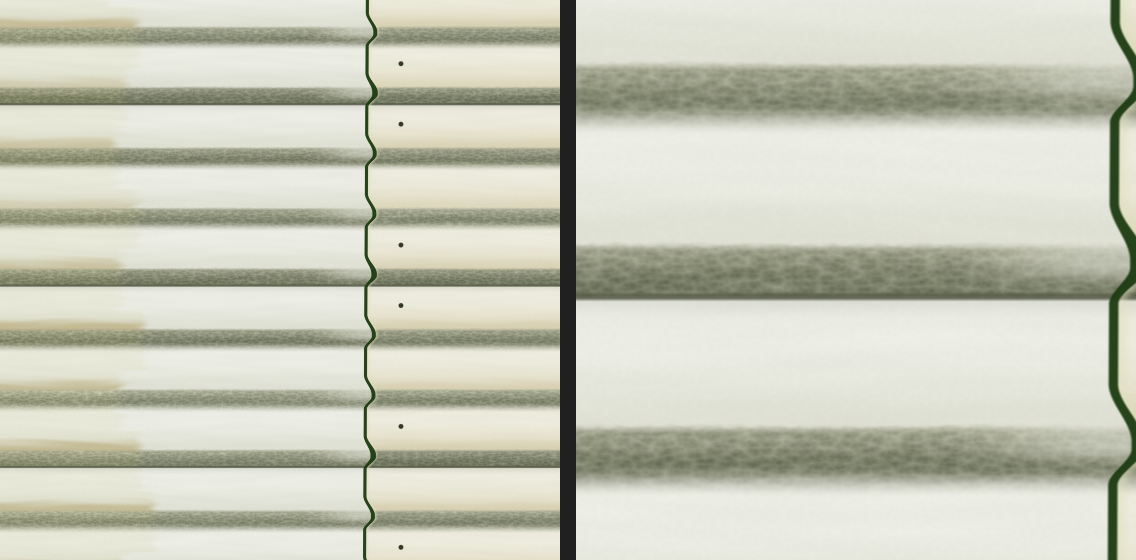
Left: the whole. Right: its middle third, enlarged.
Reproduce this texture procedurally as a three.js fragment shader.

```glsl
// Weathered pale corrugated sheets with a wavy green vertical seam, lap joints and screws.
varying vec2 vUv;

float hash(vec2 p) {
  return fract(sin(dot(p, vec2(127.1, 311.7))) * 4375.85);
}

// Cellular noise: distance to the nearest jittered point.
float cellular(vec2 p) {
  vec2 cell = floor(p);
  float nearest = 1.0;
  for (int j = -1; j <= 1; j++) {
    for (int i = -1; i <= 1; i++) {
      vec2 c = cell + vec2(float(i), float(j));
      vec2 point = c + vec2(hash(c), hash(c + 37.0));
      nearest = min(nearest, length(point - p));
    }
  }
  return nearest;
}

// Soft horizontal streaks from layered sines.
float streaks(vec2 p) {
  return (sin(p.y * 210.0 + 2.0 * sin(p.x * 9.0))
        + sin(p.y * 373.0 + 3.0 * sin(p.x * 14.0 + p.y * 20.0))
        + sin(p.x * 31.0 + 4.0 * sin(p.y * 57.0))) / 3.0;
}

void main() {
  float x = vUv.x;
  float down = 1.0 - vUv.y;

  // Each row runs from 0.4 to 1.4, with its shaded fold between 0.72 and 1.
  float y = down * 9.264 - 0.724;
  float row = floor(y - 0.4);
  float s = y - row;
  float lap = 1.0 - step(0.5, mod(row, 3.0));

  // Seam follows the profile of the folds.
  float bulge = smoothstep(0.48, 0.8, s) * (1.0 - smoothstep(0.84, 1.04, s));
  float seam = 0.656 - 0.005 * down + 0.0145 * bulge;
  float right = smoothstep(-0.001, 0.001, x - seam);

  float streak = streaks(vUv);
  float grain = cellular(vUv * vec2(90.0, 220.0)) - 0.5;
  float fine = cellular(vUv * vec2(230.0, 300.0)) - 0.5;
  float tone = hash(vec2(row, 3.0 + right)) - 0.5;

  // Lit faces: cool on the left sheet, cream on the right.
  float t = fract(y);
  vec3 leftFace = mix(vec3(0.92, 0.925, 0.89), vec3(0.875, 0.88, 0.83), smoothstep(0.25, 0.72, t));
  vec3 rightFace = mix(vec3(0.925, 0.92, 0.865), vec3(0.885, 0.865, 0.77), smoothstep(0.2, 0.72, t));
  vec3 color = mix(leftFace, rightFace, right);
  color += 0.008 * streak + 0.012 * fine;

  // Rusty stains above the folds, at the left end and on the right sheet.
  float stainEnd = 0.17 + 0.1 * hash(vec2(row, 9.0));
  float leftEnd = 1.0 - smoothstep(stainEnd, stainEnd + 0.025, x + 0.01 * streak);
  float stainStrength = 0.3 + 0.5 * hash(vec2(row, 21.0));
  float stain = smoothstep(0.5, 0.7, s + 0.05 * streak) * (1.0 - smoothstep(0.76, 0.84, s));
  color = mix(color, vec3(0.75, 0.70, 0.54), stain * stainStrength * (leftEnd + 0.4 * right));
  color = mix(color, color * vec3(0.985, 0.98, 0.945), 0.8 * leftEnd);

  // Shaded folds: soft lower edge, or a crisp one at the laps.
  float top = smoothstep(0.695, 0.755, s + 0.018 * grain + 0.006 * streak);
  float softEnd = 1.0 - smoothstep(0.92, 1.11, s);
  float crispEnd = 1.0 - smoothstep(0.995, 1.015, s);
  float fold = top * mix(softEnd, crispEnd, lap);
  float worn = smoothstep(0.54, 0.65, x) * (1.0 - right) * (1.0 - smoothstep(0.82, 0.98, s));
  fold *= 1.0 - 0.6 * worn;
  vec3 foldColor = mix(vec3(0.66, 0.67, 0.58), vec3(0.52, 0.54, 0.45), smoothstep(0.73, 0.94, s));
  foldColor += 0.13 * grain + 0.07 * fine + 0.02 * streak + 0.07 * tone - 0.025 * lap;
  foldColor += vec3(0.035, 0.03, 0.005) * leftEnd;
  color = mix(color, foldColor, fold);

  // Thin dark line and faint shadow beneath each lap joint.
  float lapLine = lap * (1.0 - smoothstep(0.008, 0.03, abs(s - 1.0)));
  color = mix(color, vec3(0.34, 0.36, 0.28), 0.75 * lapLine);
  color *= 1.0 - 0.07 * lap * step(1.0, s) * (1.0 - smoothstep(1.0, 1.14, s));

  // Green seam, heavier at the laps, with a pale rim on its right.
  float rim = right * (1.0 - smoothstep(0.003, 0.011, x - seam));
  color = mix(color, vec3(0.87, 0.88, 0.73), 0.5 * rim);
  float halfWidth = 0.0017 + 0.0014 * bulge * (0.5 + lap);
  float seamLine = 1.0 - smoothstep(halfWidth, halfWidth + 0.0022, abs(x - seam));
  color = mix(color, vec3(0.11, 0.23, 0.07), 0.95 * seamLine);

  // Screws on selected ridges of the right sheet.
  float hasScrew = 1.0 - step(0.6, fract((row + 1.0) * 0.382));
  vec2 toScrew = vec2(x - 0.716, (s - 1.33) / 9.264);
  float screw = 1.0 - smoothstep(0.003, 0.0056, length(toScrew));
  color = mix(color, vec3(0.17, 0.19, 0.12), 0.95 * screw * hasScrew);

  gl_FragColor = vec4(clamp(color, 0.0, 1.0), 1.0);
}
```
